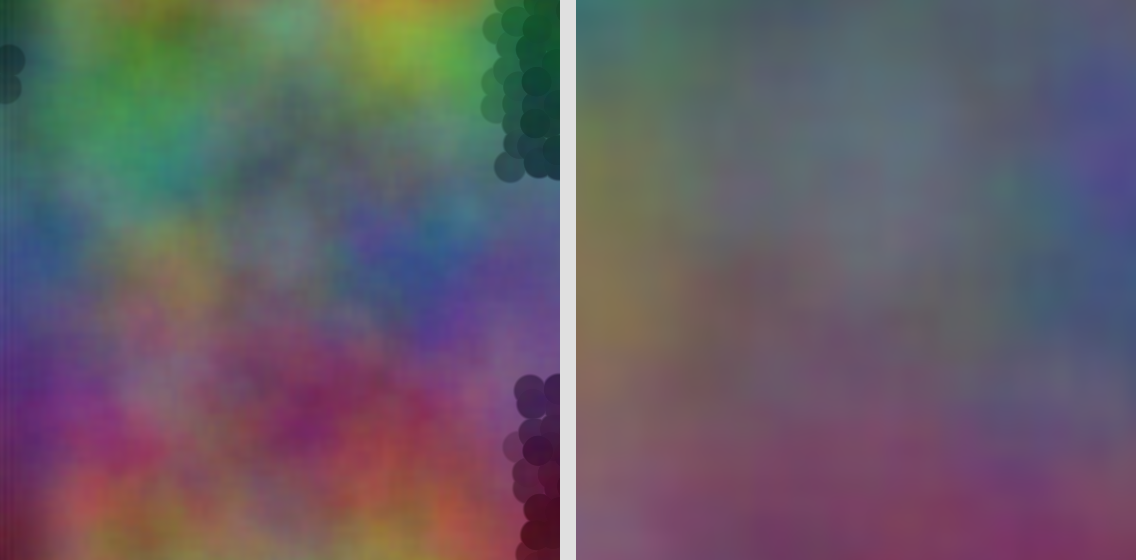
Left, the full canvas; right, a detail of the centre.
A WebGL 2 fragment shader for this texture:

```glsl
#version 300 es
precision highp float;
// Soft, muted colour clouds: a hue wheel unrolled from top to bottom, mottled
// by independent noise in each channel. The sides grow richer and darker, and
// overlapping discs stamp scalloped shadows along the right and upper left edge.

uniform vec2 u_resolution;
out vec4 outColor;

const float TAU = 6.2831853;
const vec3 BASE_GREY = vec3(0.395, 0.375, 0.385);
const float TOP_HUE = 0.18;        // hue at the upper edge, in turns
const float SIDE_HUE = 0.65;       // hue the sides lean towards
const float CENTRE_CHROMA = 0.055;
const float SIDE_CHROMA = 0.145;
const float CLOUD_SCALE = 4.6;     // large blotches across the canvas
const float CLOUD_CONTRAST = 0.40;
const float WEAVE_CONTRAST = 0.018;
const float DISC_CELL = 0.036;
const float DISC_RADIUS = 0.80;    // in cells
const float DISC_SOFTNESS = 0.09;  // in cells

vec3 hash3(vec2 p) {
  vec3 q = fract(p.xyx * vec3(0.1031, 0.1030, 0.0973));
  q += dot(q, q.yxz + 33.33);
  return fract((q.xxy + q.yzz) * q.zyx);
}

// Smooth value noise, one independent field per channel, centred on zero
vec3 noise3(vec2 p) {
  vec2 i = floor(p);
  vec2 f = fract(p);
  f = f * f * f * (f * (f * 6.0 - 15.0) + 10.0);
  vec3 low = mix(hash3(i), hash3(i + vec2(1.0, 0.0)), f.x);
  vec3 high = mix(hash3(i + vec2(0.0, 1.0)), hash3(i + vec2(1.0)), f.x);
  return mix(low, high, f.y) - 0.5;
}

vec3 clouds(vec2 p) {
  const mat2 TURN = mat2(0.8, 0.6, -0.6, 0.8);
  vec3 sum = vec3(0.0);
  float weight = 0.55;
  for (int octave = 0; octave < 4; octave++) {
    sum += weight * noise3(p);
    p = TURN * p * 1.9 + 17.3;
    weight *= 0.5;
  }
  return sum;
}

vec3 hueWave(float hue) {
  return cos(TAU * (hue - vec3(0.0, 0.3333, 0.6667)));
}

// How dark a disc centred at c is; zero means no disc
float discShade(vec2 c) {
  float border = c.y > 0.5 ? 0.885 : 0.925;
  float band = step(0.69, c.y) + step(c.y, 0.31);
  float right = step(border, c.x) * band * (0.38 + 0.55 * smoothstep(border, 0.96, c.x));
  float left = step(c.x, 0.045) * step(0.83, c.y) * step(c.y, 0.90) * 0.35;
  return max(right, left);
}

// Darkest of the overlapping discs around p
float scallops(vec2 p) {
  vec2 cell = floor(p / DISC_CELL);
  float shade = 0.0;
  for (int y = -1; y <= 1; y++) {
    for (int x = -1; x <= 1; x++) {
      vec2 id = cell + vec2(x, y);
      vec3 rnd = hash3(id + 71.0);
      vec2 centre = (id + 0.5 + 0.6 * (rnd.xy - 0.5)) * DISC_CELL;
      float d = length(p - centre) / DISC_CELL - DISC_RADIUS;
      float cover = 1.0 - smoothstep(-DISC_SOFTNESS, DISC_SOFTNESS, d);
      shade = max(shade, cover * discShade(centre) * (0.8 + 0.2 * rnd.z));
    }
  }
  return shade;
}

void main() {
  vec2 uv = gl_FragCoord.xy / u_resolution;
  float side = smoothstep(0.25, 0.5, abs(uv.x - 0.5));
  float rim = smoothstep(0.15, 0.5, length(uv - 0.5));

  // Hue runs once round the wheel from top to bottom
  float hue = TOP_HUE + 1.0 - uv.y;
  hue = mix(hue, SIDE_HUE, 0.42 * side);
  vec3 color = BASE_GREY + hueWave(hue) * mix(CENTRE_CHROMA, SIDE_CHROMA, rim);

  // Mottling, calmer towards the sides, and a lighter top and bottom
  color += clouds(uv * CLOUD_SCALE + 5.7) * CLOUD_CONTRAST * mix(1.0, 0.55, side);
  color += 0.06 * (1.0 - side) * smoothstep(0.25, 0.48, abs(uv.y - 0.5));

  // Left edge and its corners sink into deep tones
  float corner = smoothstep(0.2, 0.5, abs(uv.y - 0.5));
  float sink = (1.0 - smoothstep(0.0, 0.16, uv.x)) * mix(0.15, 0.85, corner);
  color = max(color, 0.0);
  color = mix(color, color * color * 1.05, sink);

  // Scalloped shadows
  color = mix(color, color * color * 0.95, scallops(uv));

  // Faint woven grain, and fine upright lines at the left edge
  vec3 weave = noise3(uv * vec2(90.0, 34.0)) + noise3(uv * vec2(34.0, 90.0) + 40.0);
  color += WEAVE_CONTRAST * weave;
  color += 0.012 * sin(TAU * uv.x * 80.0) * (1.0 - smoothstep(0.0, 0.05, uv.x));

  outColor = vec4(clamp(color, 0.0, 1.0), 1.0);
}
```
